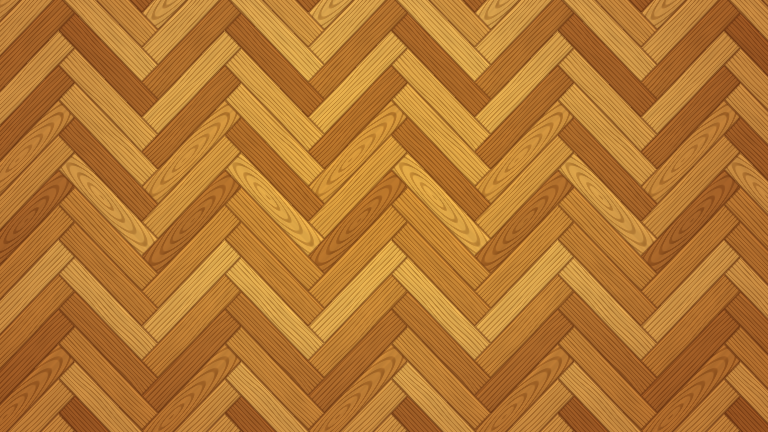
This texture is drawn by a WebGL 1 fragment shader. Its source:

```glsl
precision highp float;
// Herringbone parquet of grained wooden planks under a warm, central light.

uniform vec2 u_resolution;

float hash(vec2 p) {
    return fract(sin(dot(p, vec2(127.1, 311.7))) * 43758.5453);
}

float noise(vec2 p) {
    vec2 i = floor(p), f = fract(p);
    f = f * f * (3.0 - 2.0 * f);
    return mix(mix(hash(i), hash(i + vec2(1.0, 0.0)), f.x),
               mix(hash(i + vec2(0.0, 1.0)), hash(i + 1.0), f.x), f.y);
}

// Returns (along 0..5, across 0..1, row number, 1 if the plank rises rightward).
// p.x runs down-right and p.y down-left, in plank widths.
vec4 herringbone(vec2 p) {
    vec2 cell = floor(p), f = fract(p);
    float diagonal = cell.x - cell.y;
    float k = diagonal - 10.0 * floor((diagonal + 0.5) / 10.0);
    if (k < 4.5) {
        return vec4(k + f.x, f.y, floor((cell.x - k + cell.y) * 0.5 + 0.25), 0.0);
    }
    float steps = 9.0 - k;
    return vec4(steps + f.y, f.x, floor((cell.x + cell.y - steps) * 0.5 + 0.25), 1.0);
}

// Shade of a plank from 0 dark to 1 light; each direction has its own rhythm.
float plankTone(float row, float rising) {
    float falling = 0.52 - 0.40 * cos(2.244 * (row - 1.6)) + 0.12 * cos(1.795 * (row + 2.0));
    float upward = 0.48 + 0.34 * cos(6.2832 * sqrt(max(2.0 * row + 12.0, 0.0)));
    float jitter = hash(vec2(row + 31.0, rising * 7.0)) - 0.5;
    return clamp(mix(falling, upward, rising) + 0.08 * jitter, 0.0, 1.0);
}

// Dark growth lines: nearly straight stripes, or long nested loops on some planks.
float grainLines(vec2 q, vec2 seed) {
    float warp = noise(vec2(q.x * 0.7, q.y * 2.0) + seed * 17.3);
    float stripes = q.y * 7.0 + 0.8 * warp;
    float center = 1.0 + 3.0 * hash(seed + 4.0);
    float loops = length(vec2((q.y - 0.5) * 8.0, (q.x - center) * 1.5)) + 0.6 * warp;
    float rings = mix(stripes, loops, step(0.75, hash(seed + 9.0)));
    return smoothstep(0.1, 1.0, sin(6.2832 * rings));
}

void main() {
    vec2 uv = gl_FragCoord.xy / u_resolution;
    vec2 p = gl_FragCoord.xy / u_resolution.y;
    float pixel = 1.0 / (u_resolution.y * 0.0557);

    vec2 q = (p - vec2(0.944, 0.648)) / vec2(0.03852, 0.0403);
    vec4 plank = herringbone(vec2(q.x - q.y, -q.x - q.y) * 0.5);
    vec2 seed = vec2(plank.z + 20.0, plank.w * 5.0 + 1.0);

    // Base wood
    float tone = plankTone(plank.z, plank.w);
    vec3 color = mix(vec3(0.65, 0.40, 0.175), vec3(0.76, 0.52, 0.235), smoothstep(0.0, 0.5, tone));
    color = mix(color, vec3(0.87, 0.68, 0.36), smoothstep(0.45, 1.0, tone));

    // Fine streaks and growth lines
    float streak = noise(vec2(plank.x * 1.2, plank.y * 12.0) + seed * 9.1);
    color *= 0.96 + 0.08 * streak;
    float strength = 0.6 + 0.4 * noise(plank.xy * vec2(1.2, 4.0) + seed * 5.7);
    float lines = grainLines(plank.xy, seed) * strength;
    color *= mix(vec3(1.0), vec3(0.80, 0.73, 0.62), lines);

    // Lit upper edge, shaded lower edge and thin seam
    color *= 1.0 + 0.06 * (1.0 - smoothstep(0.08, 0.16 + pixel, plank.y));
    color *= 1.0 - 0.07 * smoothstep(0.88 - pixel, 0.98, plank.y);
    float edge = min(min(plank.y, 1.0 - plank.y), min(plank.x, 5.0 - plank.x));
    float seam = 1.0 - smoothstep(0.01, 0.04 + 0.8 * pixel, edge);
    color = mix(color, vec3(0.42, 0.22, 0.08), 0.58 * seam);

    // Golden glow in the middle, reddish falloff at the sides
    vec2 away = (uv - vec2(0.48, 0.58)) * vec2(1.7, 1.3);
    float glow = exp(-3.5 * dot(away, away));
    float falloff = smoothstep(0.35, 1.15, length(away));
    color *= mix(vec3(1.0), vec3(1.08, 1.09, 0.90), glow);
    color *= mix(vec3(1.0), vec3(0.90, 0.80, 0.72), falloff);

    gl_FragColor = vec4(clamp(color, 0.0, 1.0), 1.0);
}
```
